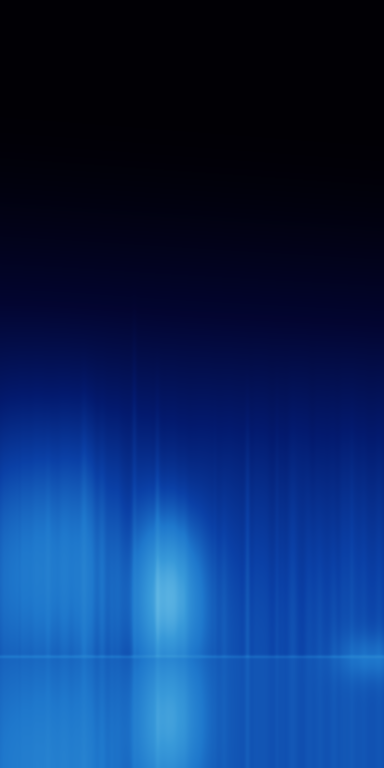
Reproduce this background procedurally as a WebGL 1 fragment shader.

```glsl
precision highp float;
// Blue curtains of light rising from a reflective horizon into a black sky.

uniform vec2 u_resolution;

// Layout, in fractions of the canvas
const float HORIZON = 0.145;
const vec2 LEFT_GLOW = vec2(0.13, 0.29);
const vec2 LEFT_SIZE = vec2(0.21, 0.16);
const vec2 CORE_GLOW = vec2(0.44, 0.225);
const vec2 CORE_SIZE = vec2(0.085, 0.105);
const vec2 EDGE_GLOW = vec2(0.97, 0.145);
const vec2 EDGE_SIZE = vec2(0.09, 0.03);

// Strengths
const float BASE_LIGHT = 0.64;
const float LEFT_LIGHT = 0.25;
const float CORE_LIGHT = 0.46;
const float EDGE_LIGHT = 0.13;
const float LINE_LIGHT = 0.07;
const float STREAK_LIGHT = 0.055;
const float CURTAIN_LIGHT = 0.07;
const float REFLECTION = 0.75;
const int STREAK_COUNT = 28;

// Colour ramp from dark to bright
const vec3 BLACK = vec3(0.004, 0.0, 0.02);
const vec3 NIGHT = vec3(0.01, 0.02, 0.19);
const vec3 NAVY = vec3(0.01, 0.10, 0.43);
const vec3 ROYAL = vec3(0.04, 0.25, 0.65);
const vec3 AZURE = vec3(0.12, 0.47, 0.80);
const vec3 SKY = vec3(0.22, 0.60, 0.85);
const vec3 PALE = vec3(0.45, 0.77, 0.91);

float hash(float n) {
  return fract(sin(n * 127.1) * 43758.5453);
}

float noise(float x) {
  float cell = floor(x);
  return mix(hash(cell), hash(cell + 1.0), smoothstep(0.0, 1.0, x - cell));
}

float bell(float x) {
  return exp(-x * x);
}

float glow(vec2 p, vec2 center, vec2 size) {
  vec2 d = (p - center) / size;
  return exp(-dot(d, d));
}

// A thin vertical ray that fades out towards its top
float ray(vec2 p, float x, float width, float top) {
  return bell((p.x - x) / width) * (1.0 - smoothstep(top - 0.24, top, p.y));
}

float streaks(vec2 p) {
  float sum = 0.0;
  for (int i = 0; i < STREAK_COUNT; i++) {
    float id = float(i) + 1.0;
    float x = (id - 0.5 + 0.8 * (hash(id) - 0.5)) / float(STREAK_COUNT);
    float width = mix(0.004, 0.012, hash(id + 40.0));
    float top = mix(0.36, 0.58, hash(id + 80.0));
    sum += (hash(id + 120.0) - 0.4) * ray(p, x, width, top);
  }
  // Leading rays and the dark gaps beside them
  sum += ray(p, 0.22, 0.009, 0.58) + ray(p, 0.41, 0.006, 0.57);
  sum += ray(p, 0.645, 0.006, 0.55) + 0.8 * ray(p, 0.35, 0.006, 0.66);
  sum -= ray(p, 0.335, 0.018, 0.50) + 0.8 * ray(p, 0.785, 0.014, 0.46);
  return sum;
}

// Maps brightness to colour, one ramp step per 0.2
vec3 ramp(float light) {
  float t = light * 5.0;
  vec3 color = mix(BLACK, NIGHT, clamp(t, 0.0, 1.0));
  color = mix(color, NAVY, clamp(t - 1.0, 0.0, 1.0));
  color = mix(color, ROYAL, clamp(t - 2.0, 0.0, 1.0));
  color = mix(color, AZURE, clamp(t - 3.0, 0.0, 1.0));
  color = mix(color, SKY, clamp(t - 4.0, 0.0, 1.0));
  return mix(color, PALE, clamp(t - 5.0, 0.0, 1.0));
}

void main() {
  vec2 p = gl_FragCoord.xy / u_resolution;
  float below = 1.0 - smoothstep(HORIZON - 0.002, HORIZON + 0.002, p.y);
  vec2 mirrored = vec2(p.x, HORIZON + abs(p.y - HORIZON));

  // Vertical fade, a little taller on the left
  float light = BASE_LIGHT * (1.0 - smoothstep(0.15, 0.87 - 0.04 * p.x, p.y));

  // Main glows and their reflections
  float glows = LEFT_LIGHT * glow(mirrored, LEFT_GLOW, LEFT_SIZE);
  glows += CORE_LIGHT * glow(mirrored, CORE_GLOW, CORE_SIZE);
  light += glows * mix(1.0, REFLECTION, below) + 0.03 * below;
  light += EDGE_LIGHT * glow(p, EDGE_GLOW, EDGE_SIZE);

  // Soft curtains and fine rays, weaker in the reflection
  float curtain = 0.6 * noise(p.x * 22.0 + 3.0) + 0.4 * noise(p.x * 75.0) - 0.5;
  float reach = 1.0 - smoothstep(0.25, 0.60, p.y);
  float detail = CURTAIN_LIGHT * curtain * reach + STREAK_LIGHT * streaks(p);
  light += detail * mix(1.0, 0.6, below);

  // Horizon line
  light += LINE_LIGHT * bell((p.y - HORIZON) / 0.0022);

  gl_FragColor = vec4(ramp(light), 1.0);
}
```
